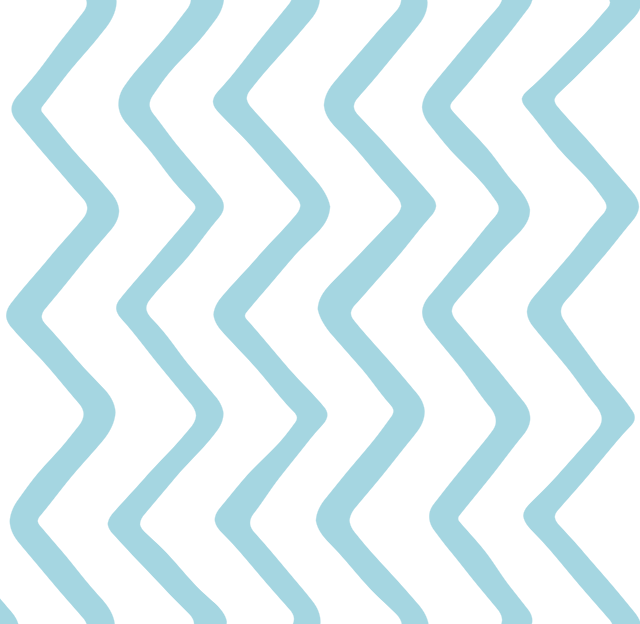
A Shadertoy shader for this pattern:

```glsl
// Six hand-cut vertical zigzag ribbons in pale blue on white.
#define COLUMNS 6
#define ROWS 6.0           // corners per canvas height
#define PITCH 0.1662       // spacing of the ribbons
#define FIRST_AXIS 0.1028  // axis of the leftmost ribbon
#define SWING 0.0665       // sideways reach of a corner
#define HALF_WIDTH 0.0233
#define CORNER_DRIFT vec2(0.016, 0.014)
#define CUT_DRIFT 0.006    // separate drift of each cut edge
#define WOBBLE 0.0065
#define INK vec3(0.647, 0.839, 0.882)
#define PAPER vec3(1.0)

float hash(vec2 p) {
    vec3 q = fract(p.xyx * vec3(0.1031, 0.1030, 0.0973));
    q += dot(q, q.yzx + 33.33);
    return fract((q.x + q.y) * q.z);
}

// Smooth one-dimensional noise, centred on zero
float noise(float seed, float t) {
    float i = floor(t), f = t - i;
    f = f * f * (3.0 - 2.0 * f);
    return mix(hash(vec2(seed, i)), hash(vec2(seed, i + 1.0)), f) - 0.5;
}

// Even corners point right, odd corners point left
float cornerSide(float row) {
    return mod(row, 2.0) < 0.5 ? 1.0 : -1.0;
}

// Corner of one cut edge (-1 left, 1 right): x, y and rounding
vec3 cornerAt(float col, float row, float edge) {
    vec2 id = vec2(mod(col, float(COLUMNS)), mod(row, ROWS)) + 3.0;
    float side = cornerSide(row);
    float outer = step(0.0, side * edge);
    vec2 cut = id + vec2(19.0, 31.0) * (edge + 2.0);
    float rounding = mix(0.03, 0.12, hash(cut + 7.0));
    rounding = mix(rounding, 0.05 + 0.22 * hash(cut + 13.0), outer);
    vec2 drift = vec2(hash(id), hash(id + 53.0)) - 0.5;
    float x = FIRST_AXIS + col * PITCH + side * SWING + edge * HALF_WIDTH;
    x += drift.x * CORNER_DRIFT.x + (hash(cut) - 0.5) * CUT_DRIFT;
    x += outer * side * 0.8 * rounding * SWING;
    float y = row / ROWS + drift.y * CORNER_DRIFT.y;
    y += (hash(cut + 29.0) - 0.5) * CUT_DRIFT;
    return vec3(x, y, rounding);
}

// Inward offset that rounds a corner, zero beyond the radius
float roundOff(float t, float radius) {
    float s = max(radius - t, 0.0);
    return s * s / radius * SWING;
}

// Horizontal position of a cut edge at height y
float edgeX(float col, float y, float edge) {
    float row = floor(y * ROWS + 0.5);
    if (y < cornerAt(col, row, edge).y) row -= 1.0;
    vec3 a = cornerAt(col, row, edge);
    vec3 b = cornerAt(col, row + 1.0, edge);
    float t = clamp((y - a.y) / (b.y - a.y), 0.0, 1.0);
    float rounded = roundOff(1.0 - t, b.z) - roundOff(t, a.z);
    float seed = 71.0 + 5.0 * col + 2.0 * edge;
    return mix(a.x, b.x, t) + cornerSide(row) * rounded
         + WOBBLE * noise(seed, y * 17.0);
}

void mainImage(out vec4 fragColor, in vec2 fragCoord) {
    vec2 p = fragCoord / iResolution.y;
    float pixel = 1.0 / iResolution.y;
    float slant = inversesqrt(1.0 + pow(2.0 * SWING * ROWS, 2.0));

    // The ribbon left of the canvas only shows in the bottom corner
    int first = p.y < 0.5 / ROWS ? -1 : 0;
    float ink = 0.0;
    for (int i = first; i < COLUMNS; i++) {
        float col = float(i);
        float outside = max(edgeX(col, p.y, -1.0) - p.x,
                            p.x - edgeX(col, p.y, 1.0));
        ink = max(ink, clamp(0.5 - outside * slant / pixel, 0.0, 1.0));
    }
    fragColor = vec4(mix(PAPER, INK, ink), 1.0);
}
```
